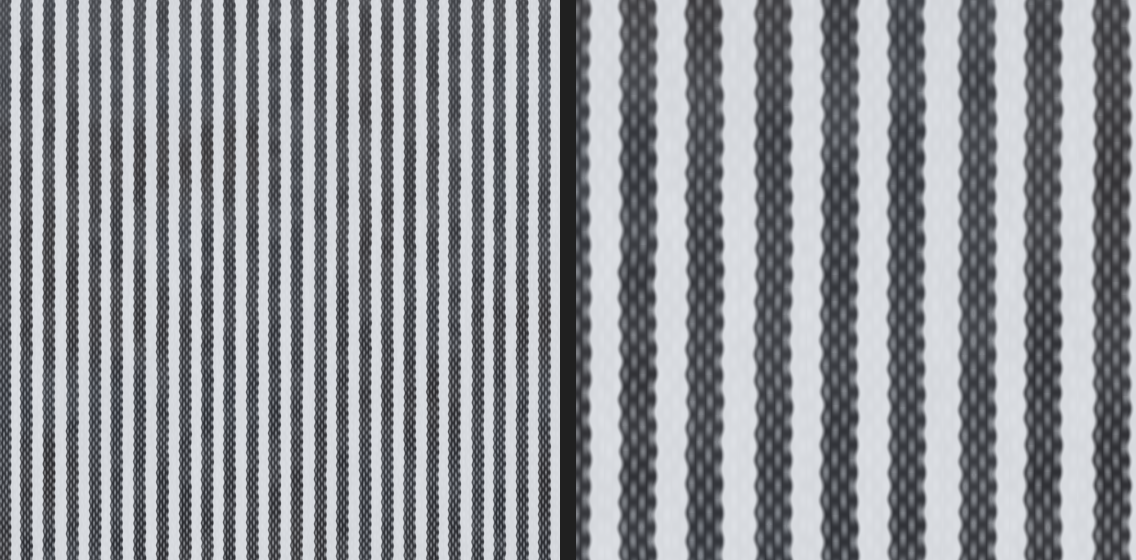
Left, the full canvas; right, a detail of the centre.
Reproduce this texture procedurally as a WebGL 1 fragment shader.

```glsl
precision highp float;

uniform vec2 u_resolution;

const float PI = 3.14159265;
const float STRIPES = 24.87;      // stripe pitches across the canvas
const float FIRST_CENTER = 0.205; // centre of the first stripe, in pitches
const float HALF_WIDTH = 0.258;   // half a dark stripe, in pitches
const float ROWS = 64.0;          // weave periods down the canvas
const float THREADS = 4.0;        // warp threads in one dark stripe

const vec3 PALE = vec3(0.842, 0.853, 0.872);
const vec3 SHADOW = vec3(0.178, 0.180, 0.197);
const vec3 SHEEN = vec3(0.500, 0.510, 0.530);

float hash(vec2 p) {
  vec3 q = fract(vec3(p.xyx) * 0.1031);
  q += dot(q, q.yzx + 33.33);
  return fract((q.x + q.y) * q.z);
}

float noise(vec2 p) {
  vec2 i = floor(p);
  vec2 f = fract(p);
  f = f * f * (3.0 - 2.0 * f);
  float low = mix(hash(i), hash(i + vec2(1.0, 0.0)), f.x);
  float high = mix(hash(i + vec2(0.0, 1.0)), hash(i + 1.0), f.x);
  return mix(low, high, f.y);
}

// Staggered rows of short upright floats: 0 in the gaps, 1 on the crests.
float weave(float thread, float row) {
  float column = floor(thread);
  float across = sin(PI * fract(thread));
  float phase = row + 0.5 * mod(column, 2.0);
  float along = 0.5 + 0.5 * cos(2.0 * PI * phase);
  return across * along;
}

// Coverage of a stripe with beaded edges; x is measured from its centre.
float stripeMask(float x, float row, float blur) {
  float bead = 0.022 * cos(2.0 * PI * row);
  return 1.0 - smoothstep(-blur, blur, abs(x) - HALF_WIDTH - bead);
}

vec3 darkCloth(float x, float row, float id, float y) {
  float thread = (x / HALF_WIDTH * 0.5 + 0.5) * THREADS;
  float crest = weave(thread, row);
  float wear = noise(vec2(id * 7.3, y * 34.0)) - 0.5;
  float cloud = noise(vec2(id * 0.35, y * 7.0)) - 0.5;
  float fleck = hash(vec2(floor(thread) + id * 9.0, floor(row * 2.0))) - 0.5;

  // The floats lose contrast towards the top.
  float light = mix(crest, 0.43, 0.5 * smoothstep(0.1, 1.0, y));
  light += 0.22 * wear + 0.12 * cloud + 0.14 * fleck * crest + 0.05;
  vec3 tint = vec3(-0.008, 0.002, 0.010) * cloud * 2.0;
  return mix(SHADOW, SHEEN, clamp(light, 0.0, 1.0)) + tint;
}

vec3 paleCloth(float x, float row, vec2 uv) {
  float crest = weave(x * THREADS * 2.0 + 16.0, row);
  float cloud = noise(uv * vec2(5.0, 4.0)) - 0.5;
  float fiber = noise(uv * vec2(260.0, 50.0)) - 0.5;
  return PALE + 0.020 * (crest - 0.32) + 0.018 * cloud + 0.018 * fiber;
}

void main() {
  vec2 uv = gl_FragCoord.xy / u_resolution;
  float pixel = STRIPES / u_resolution.x;

  // Stripe coordinates, with uneven spacing and a slight sway.
  float pitch = uv.x * STRIPES - FIRST_CENTER + 0.5;
  float id = floor(pitch) + 1.0;
  float shift = 0.07 * (hash(vec2(id, 4.7)) - 0.5);
  float sway = 0.035 * (noise(vec2(id * 3.1, uv.y * 40.0)) - 0.5);
  float x = fract(pitch) - 0.5 - shift - sway;

  // Weft rows drift a little from stripe to stripe.
  float drift = 0.5 * noise(vec2(id * 5.7, uv.y * 12.0));
  float row = uv.y * ROWS + hash(vec2(id, 8.2)) + drift;

  float blur = max(0.045, 0.8 * pixel);
  float mask = stripeMask(x, row, blur);
  vec3 pale = paleCloth(x, row, uv);
  vec3 dark = darkCloth(x, row, id, uv.y);
  gl_FragColor = vec4(mix(pale, dark, mask), 1.0);
}
```
